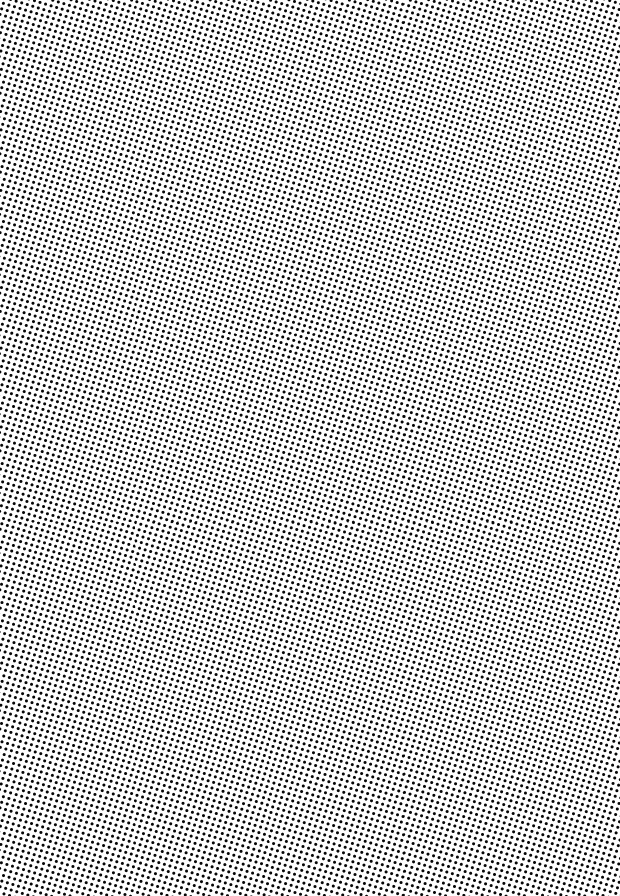
A Shadertoy shader for this pattern:

```glsl
const vec3 PAPER = vec3(0.995);
const vec3 INK = vec3(0.025);
const float DOTS_ACROSS = 107.0;              // lattice cells per canvas width
const float SCREEN_ANGLE = radians(17.0);     // clockwise tilt of the rows
const float DOT_RADIUS = 0.257;               // in lattice cells
const vec2 PATCH_SIZE = vec2(0.217, 0.302);   // in canvas widths
const float SEAM_SHIFT = 0.10;                // slip between patches, in cells

vec2 hash22(vec2 p) {
    vec2 q = vec2(dot(p, vec2(127.1, 311.7)), dot(p, vec2(269.5, 183.3)));
    return fract(sin(q) * 43758.5);
}

vec2 rotate(vec2 p, float angle) {
    float c = cos(angle), s = sin(angle);
    return vec2(c * p.x - s * p.y, s * p.x + c * p.y);
}

// Small registration slip that makes faint joins between patches
vec2 patchSlip(vec2 p, vec2 size, float amount) {
    return (hash22(floor(p / size)) - 0.5) * amount;
}

// Signed distance to the nearest dot, in lattice cells
float dotDistance(vec2 cell, float radius) {
    return length(fract(cell) - 0.5) - radius;
}

float coverage(float dist, float pixelWidth) {
    return clamp(0.5 - dist / pixelWidth, 0.0, 1.0);
}

void mainImage(out vec4 fragColor, in vec2 fragCoord) {
    vec2 p = fragCoord / iResolution.x;
    float pixelWidth = DOTS_ACROSS / iResolution.x;

    // Tilted halftone lattice
    vec2 cell = rotate(p, SCREEN_ANGLE) * DOTS_ACROSS;
    cell += patchSlip(p, PATCH_SIZE, SEAM_SHIFT);

    float ink = coverage(dotDistance(cell, DOT_RADIUS), pixelWidth);
    fragColor = vec4(mix(PAPER, INK, ink), 1.0);
}
```
